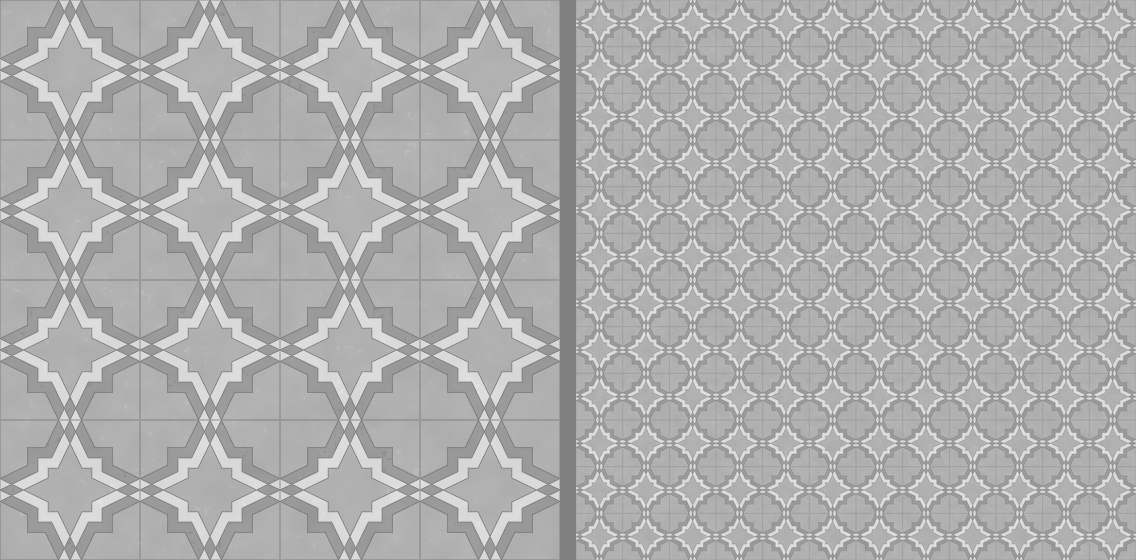
Left, the tile; right, the same tile 3 across and 3 down.
This pattern is drawn by a three.js fragment shader. Its source:

```glsl
varying vec2 vUv;

const float TILES = 4.0;            // repeats across and down
const float SLOPE = 0.485;          // slope of the star points
const float STEP_EDGE = 0.229;      // half side of the stepped square
const float BAND = 0.073;           // width of each band, in tiles
const float JOINT = 0.0025;         // half width of the joints, in tiles
const vec3 STONE = vec3(0.69);
const vec3 LIGHT = vec3(0.855);
const vec3 DARK = vec3(0.605);
const vec3 JOINT_COLOR = vec3(0.43);
const float MOTTLE = 0.045;
const float FLECK = 0.05;

float hash(vec2 p) {
  return fract(sin(dot(p, vec2(127.1, 311.7))) * 43758.5453);
}

// Value noise that wraps after a whole number of cells
float wrapNoise(vec2 uv, float cells) {
  vec2 p = uv * cells;
  vec2 i = floor(p);
  vec2 f = fract(p);
  f = f * f * (3.0 - 2.0 * f);
  vec2 a = mod(i, cells);
  vec2 b = mod(i + 1.0, cells);
  return mix(mix(hash(a), hash(vec2(b.x, a.y)), f.x),
             mix(hash(vec2(a.x, b.y)), hash(b), f.x), f.y);
}

float fbm(vec2 uv) {
  float sum = 0.0;
  float gain = 0.5;
  float cells = 24.0;
  for (int i = 0; i < 4; i++) {
    sum += gain * wrapNoise(uv, cells);
    cells *= 2.0;
    gain *= 0.55;
  }
  return sum;
}

float coverage(float d, float px) {
  return clamp(0.5 + d / px, 0.0, 1.0);
}

// Stepped four-pointed star, zero on the line between the two bands
float starDistance(vec2 q, vec2 normal) {
  float square = max(q.x, q.y) - STEP_EDGE;
  float points = min(dot(q, normal), dot(q.yx, normal)) - 0.5 * normal.x;
  return min(square, points);
}

// Distance to the mirrored band that crosses at each star tip
float crossingDistance(vec2 q, vec2 normal) {
  vec2 mirrored = vec2(-normal.x, normal.y);
  return min(dot(q, mirrored), dot(q.yx, mirrored)) + 0.5 * normal.x;
}

void main() {
  vec2 q = abs(fract(vUv * TILES) - 0.5);
  float px = max(fwidth(vUv.x), fwidth(vUv.y)) * TILES;
  vec2 normal = normalize(vec2(SLOPE, 1.0));
  float star = starDistance(q, normal);
  float crossing = crossingDistance(q, normal);

  // Bands, with their tones exchanged where they cross
  float inBand = coverage(BAND - abs(star), px);
  float outer = coverage(star, px);
  float swapped = coverage(BAND - crossing, px);
  float darkness = mix(outer, 1.0 - outer, swapped);
  vec3 color = mix(STONE, mix(LIGHT, DARK, darkness), inBand);

  // Stone mottling with pale flecks, dark pits in the dark band
  float mottle = fbm(vUv) - 0.5;
  float grain = wrapNoise(vUv + 0.37, 160.0) * 0.65 + wrapNoise(vUv, 48.0) * 0.35;
  float fleck = smoothstep(0.74, 0.92, grain);
  float pitted = inBand * darkness;
  color += MOTTLE * mottle + FLECK * fleck * mix(0.6, -1.0, pitted);

  // Joints between the cut pieces and around each tile
  float seam = min(abs(star), abs(abs(star) - BAND));
  seam = min(seam, abs(crossing - BAND));
  seam = min(seam, 0.5 - max(q.x, q.y));
  float joint = coverage(JOINT - seam, px) - coverage(-JOINT - seam, px);
  color = mix(color, JOINT_COLOR, joint);

  gl_FragColor = vec4(color, 1.0);
}
```
